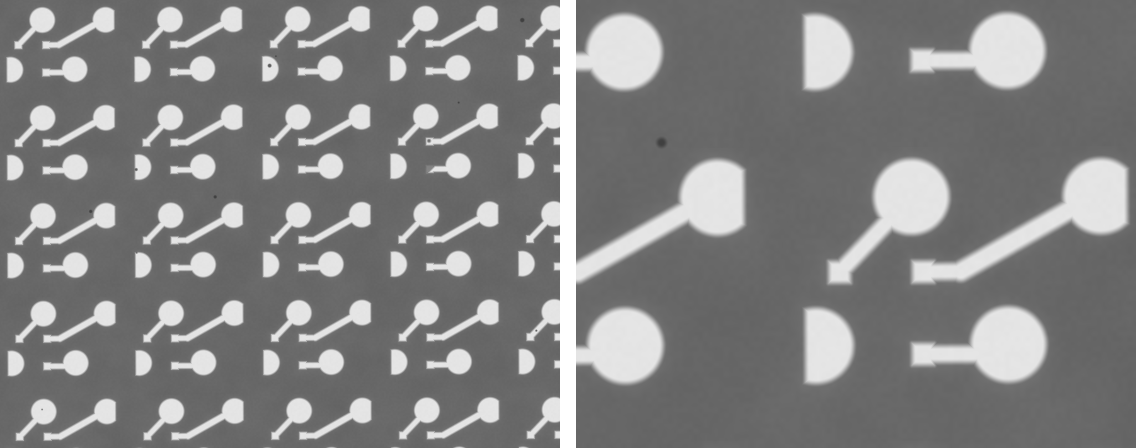
Left: the whole. Right: its middle third, enlarged.
Reproduce this pattern procedurally as a Shadertoy shader.

```glsl
// Grid of pale metal contact pads with thin leads on a mottled grey wafer.

// Lengths are in column pitches; y runs downward from the top edge.
const float COLUMNS     = 4.384;               // repeats across the canvas
const vec2  PITCH       = vec2(1.0, 0.7665);
const vec2  FIRST_DISC  = vec2(0.331, 0.157);
const vec2  CELL_CORNER = vec2(-0.35, -0.13);  // relative to the cell's first disc
const float TILT        = 0.0037;              // slight rotation of the grid

const float DISC_RADIUS = 0.0985;
const float PAD_HALF    = 0.0285;
const float LEAD_HALF   = 0.0215;
const float DIAG_HALF   = 0.0250;
const float EDGE_SOFT   = 0.0105;

const float WAFER_GREY  = 0.405;
const float METAL_GREY  = 0.895;
const float MOTTLE      = 0.030;
const float GRAIN       = 0.012;
const float HALO        = 0.045;

const vec2  WORN_CELL   = vec2(3.0, 1.0);      // column, row of the damaged repeat
const float WORN_CUT    = 0.459;
const float WORN_GHOST  = 0.20;
const int   SPECKS      = 10;

float hash(vec2 p) {
    vec3 h = fract(vec3(p.xyx) * 0.1031);
    h += dot(h, h.yzx + 33.33);
    return fract((h.x + h.y) * h.z);
}

float noise(vec2 p) {
    vec2 i = floor(p), f = fract(p);
    f = f * f * (3.0 - 2.0 * f);
    return mix(mix(hash(i), hash(i + vec2(1, 0)), f.x),
               mix(hash(i + vec2(0, 1)), hash(i + vec2(1, 1)), f.x), f.y);
}

float disc(vec2 p, vec2 center) {
    return length(p - center) - DISC_RADIUS;
}

float pad(vec2 p, vec2 center) {
    vec2 d = abs(p - center) - PAD_HALF;
    return length(max(d, 0.0)) + min(max(d.x, d.y), 0.0);
}

float lead(vec2 p, vec2 a, vec2 b, float halfWidth) {
    vec2 ab = b - a;
    float t = clamp(dot(p - a, ab) / dot(ab, ab), 0.0, 1.0);
    return length(p - a - ab * t) - halfWidth;
}

// Upper disc with a short slanted lead
float slantedContact(vec2 p) {
    vec2 foot = vec2(-0.188, 0.196);
    float d = min(disc(p, vec2(0.0)), pad(p, foot));
    return min(d, lead(p, foot, vec2(0.0), LEAD_HALF));
}

// Clipped disc joined to its pad by a long bent lead
float bentContact(vec2 p) {
    vec2 foot = vec2(0.030, 0.196), bend = vec2(0.128, 0.195), top = vec2(0.4945, 0.0);
    float d = min(pad(p, foot), lead(p, foot, bend, LEAD_HALF));
    d = min(d, lead(p, bend, top - vec2(0.0, 0.010), DIAG_HALF));
    return max(min(d, disc(p, top)), p.x - 0.563);
}

float halfDisc(vec2 p) {
    return max(disc(p, vec2(-0.251, 0.388)), -0.278 - p.x);
}

// Lower disc with a level lead
float levelContact(vec2 p) {
    vec2 foot = vec2(0.029, 0.411);
    float d = min(disc(p, vec2(0.252, 0.386)), pad(p, foot));
    return min(d, lead(p, foot, vec2(0.252, 0.411), LEAD_HALF));
}

float coverage(float d, float soft) {
    return 1.0 - smoothstep(-soft, soft, d);
}

void mainImage(out vec4 fragColor, in vec2 fragCoord) {
    float pixel = COLUMNS / iResolution.x;
    float soft = max(EDGE_SOFT, pixel);
    vec2 extent = iResolution.xy * pixel;
    vec2 p = vec2(fragCoord.x, iResolution.y - fragCoord.y) * pixel;

    // Repeat one cell over the tilted grid
    vec2 q = p - FIRST_DISC;
    q += TILT * vec2(-q.y, q.x);
    vec2 cell = floor((q - CELL_CORNER) / PITCH);
    vec2 local = q - cell * PITCH;

    float bent = bentContact(local);
    float level = levelContact(local);
    float ghost = 0.0;

    // One repeat has lost a pad and part of its lead
    if (distance(cell, WORN_CELL) < 0.5) {
        ghost = WORN_GHOST * coverage(level, soft);
        level = max(level, (WORN_CUT - local.x - local.y) * 0.7071);
        bent = max(bent, 0.014 - length(local - vec2(0.024, 0.190)));
    }
    float shape = min(min(slantedContact(local), halfDisc(local)), min(bent, level));

    // Wafer with cloudy tone, metal on top
    float clouds = 0.6 * noise(p * 4.5) + 0.4 * noise(p * 11.0 + 7.0) - 0.5;
    float wafer = WAFER_GREY + MOTTLE * clouds + HALO * exp(-max(shape, 0.0) * 60.0);
    float grey = mix(wafer, METAL_GREY, max(coverage(shape, soft), ghost));
    grey += GRAIN * (noise(p * 75.0) - 0.5);

    // Scattered dark specks, most of them tiny
    for (int i = 0; i < SPECKS; i++) {
        float k = float(i);
        vec2 center = extent * vec2(hash(vec2(k, 3.7)), hash(vec2(k, 19.3)));
        float size = hash(vec2(k, 41.9));
        float radius = mix(0.005, 0.017, size * size);
        grey = mix(grey, 0.2, 0.75 * coverage(length(p - center) - radius, 0.7 * soft));
    }
    fragColor = vec4(vec3(grey), 1.0);
}
```
